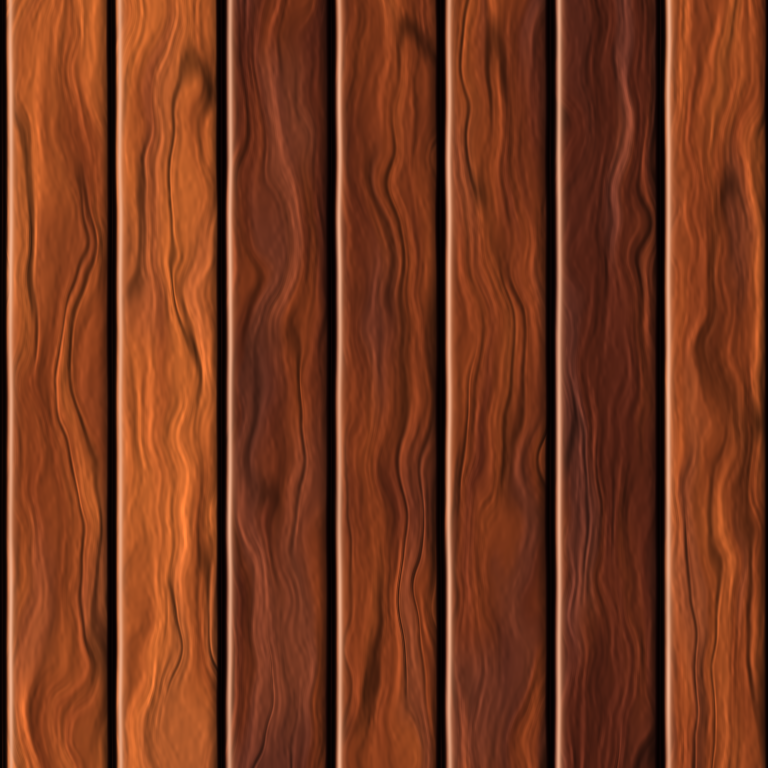
Write a Shadertoy shader that draws this texture.

```glsl
const float PLANKS = 7.0;
const float TONES[7] = float[7](0.70, 0.88, 0.20, 0.48, 0.38, 0.10, 0.55);

const vec3 GAP    = vec3(0.07, 0.015, 0.015);
const vec3 UMBER  = vec3(0.31, 0.125, 0.075);
const vec3 SIENNA = vec3(0.50, 0.22, 0.10);
const vec3 COPPER = vec3(0.76, 0.385, 0.17);
const vec3 MAUVE  = vec3(0.42, 0.23, 0.19);
const vec3 GLINT  = vec3(0.96, 0.71, 0.57);

float hash(vec2 p) {
    return fract(sin(dot(p, vec2(127.1, 311.7))) * 43758.5453);
}

float noise(vec2 p) {
    vec2 cell = floor(p);
    vec2 f = fract(p);
    f = f * f * (3.0 - 2.0 * f);
    float low = mix(hash(cell), hash(cell + vec2(1.0, 0.0)), f.x);
    float high = mix(hash(cell + vec2(0.0, 1.0)), hash(cell + 1.0), f.x);
    return mix(low, high, f.y);
}

float fbm(vec2 p) {
    float sum = 0.0;
    float amp = 0.57;
    for (int i = 0; i < 3; i++) {
        sum += amp * noise(p);
        p = p * 2.03 + 19.7;
        amp *= 0.5;
    }
    return sum;
}

// Bend straight fibres into slow waves
vec2 bendFibres(vec2 p) {
    float sway = fbm(p * vec2(1.6, 0.75)) - 0.5;
    float ripple = noise(p * vec2(4.0, 2.2) + 31.0) - 0.5;
    return p + vec2(0.55 * sway + 0.07 * ripple, 0.0);
}

// Thin dark creases following the fibres
float creases(vec2 q) {
    float ridge = abs(noise(q * vec2(5.5, 0.45) + 7.0) - 0.5);
    float presence = smoothstep(0.35, 0.7, noise(q * vec2(2.5, 0.8) + 53.0));
    return presence * (1.0 - smoothstep(0.0, 0.09, ridge));
}

float woodHeight(vec2 p) {
    vec2 q = bendFibres(p);
    float fibres = 0.75 * fbm(q * vec2(6.0, 0.5)) + 0.22 * fbm(q * vec2(15.0, 1.3));
    float pores = 0.05 * noise(p * vec2(22.0, 13.0) + q.x * 9.0);
    return fibres + pores - 0.10 * creases(q);
}

// Relief lit from the left and slightly above
float relief(vec2 p, float reach) {
    vec2 toLight = reach * vec2(-1.0, 0.35);
    return woodHeight(p - toLight) - woodHeight(p + toLight);
}

vec3 woodColor(float t) {
    vec3 dark = mix(UMBER, SIENNA, smoothstep(-0.05, 0.5, t));
    return mix(dark, COPPER, smoothstep(0.4, 1.0, t));
}

float band(float x, float center, float halfWidth) {
    float d = (x - center) / halfWidth;
    return exp(-d * d);
}

void mainImage(out vec4 fragColor, in vec2 fragCoord) {
    vec2 p = fragCoord / iResolution.xy * PLANKS;
    p.x -= 0.018;
    float plank = mod(floor(p.x), PLANKS);
    float across = fract(p.x);
    float tone = TONES[int(plank)];
    vec2 grainPos = vec2(across, p.y) + vec2(17.3, 41.9) * (plank + 1.0);

    // Grain tint and carved light
    vec2 q = bendFibres(grainPos);
    float streaks = fbm(q * vec2(5.0, 0.4) + 11.0) - 0.5;
    float patches = fbm(grainPos * vec2(1.5, 0.6) + 71.0) - 0.5;
    vec3 color = woodColor(tone + 0.75 * streaks + 0.5 * patches);
    float bloom = smoothstep(0.5, 0.85, noise(q * vec2(5.0, 0.6) + 90.0));
    color = mix(color, MAUVE, 0.45 * bloom * (1.0 - 0.7 * tone));
    color *= 1.0 - 0.38 * creases(q);
    float slope = relief(grainPos, 0.013);
    color *= 1.0 + clamp(2.0 * slope, -0.4, 0.4);
    color += 0.22 * max(slope, 0.0) * GLINT;

    // Rounded edges: shade on the right, bright rim on the left
    float wobble = 0.014 * (noise(vec2(p.y * 1.8, plank * 9.1)) - 0.5);
    float x = across + wobble;
    color *= 1.0 - 0.5 * smoothstep(0.86, 0.97, x);
    float wear = 0.7 + 0.3 * noise(vec2(p.y * 1.3, plank * 5.7 + 3.0));
    color = mix(color, mix(COPPER, GLINT, 0.5), 0.4 * band(x, 0.09, 0.045));
    color = mix(color, GLINT, wear * band(x, 0.077, 0.021));

    // Dark joints, uneven in depth
    float edge = min(x, 1.0 - x);
    float joint = floor(p.x + 0.5);
    float depth = 0.85 + 0.15 * noise(vec2(p.y * 1.1, joint * 3.7));
    float gap = 1.0 - smoothstep(0.028, 0.056, edge);
    color = mix(color, GAP, gap * depth);
    color *= 1.0 - 0.75 * band(edge, 0.015, 0.018);

    fragColor = vec4(clamp(color, 0.0, 1.0), 1.0);
}
```
